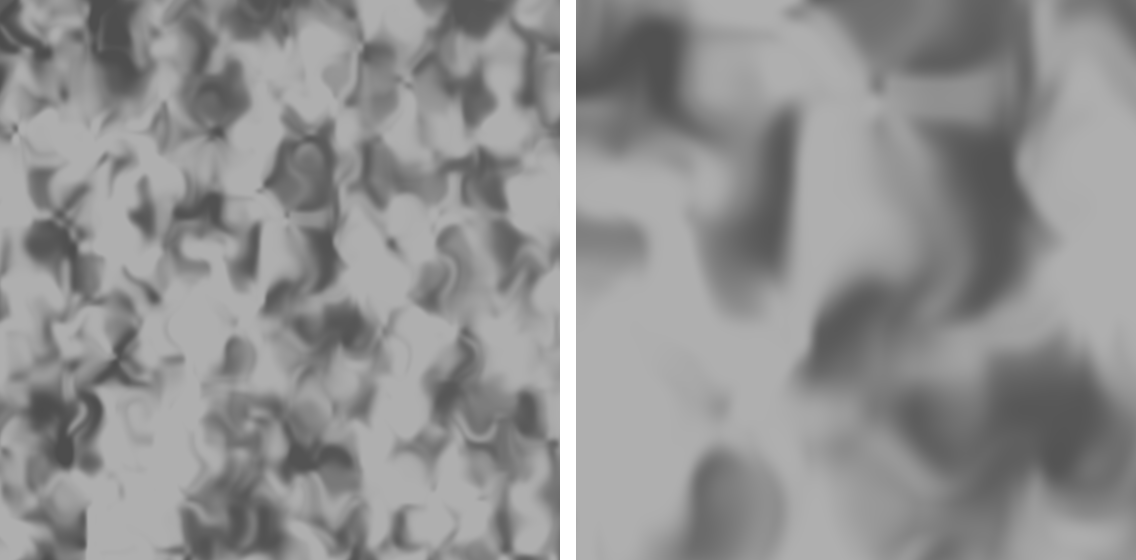
Left, the full canvas; right, a detail of the centre.
This texture is drawn by a Shadertoy shader. Its source:

```glsl
const vec2 BROAD_SCALE = vec2(11.0, 6.0);
const vec2 MEDIUM_SCALE = vec2(22.0, 14.0);
const vec2 FINE_SCALE = vec2(45.0, 35.0);
const vec2 WARP_SCALE = vec2(23.0, 20.0);
const vec2 WARP_AMOUNT = vec2(0.042, 0.054);
const float NOISE_DEVIATION = 0.2145;
const float BROAD_WEIGHT = 0.65;
const float DETAIL_LEFT = 0.65;
const float DETAIL_RIGHT = 0.35;
const float DARK_LEFT = 0.295;
const float DARK_RIGHT = 0.350;
const float LIGHT_GREY = 0.685;
const float DARK_LIMIT = -2.25;
const float LIGHT_LIMIT = 1.3;

float hash(vec2 cell) {
    return fract(sin(dot(cell, vec2(127.1, 311.7))) * 43758.5453);
}

// Value noise centred on zero
float valueNoise(vec2 p) {
    vec2 cell = floor(p);
    vec2 f = fract(p);
    vec2 blend = f * f * (3.0 - 2.0 * f);
    float bottom = mix(hash(cell), hash(cell + vec2(1.0, 0.0)), blend.x);
    float top = mix(hash(cell + vec2(0.0, 1.0)), hash(cell + vec2(1.0)), blend.x);
    return mix(bottom, top, blend.y) - 0.5;
}

// Strong displacement folds the noise into bent blobs and soft creases
vec2 warp(vec2 p) {
    vec2 q = p * WARP_SCALE;
    vec2 offset = vec2(valueNoise(q + 31.7), valueNoise(q + 74.3));
    return p + offset * WARP_AMOUNT;
}

void mainImage(out vec4 fragColor, in vec2 fragCoord) {
    vec2 p = fragCoord / iResolution.y;
    float side = fragCoord.x / iResolution.x;

    // Upright patches, with more fine detail towards the left
    vec2 warped = warp(p);
    float detail = mix(DETAIL_LEFT, DETAIL_RIGHT, side);
    float height = BROAD_WEIGHT * valueNoise(warped * BROAD_SCALE + 43.9)
                 + valueNoise(warped * MEDIUM_SCALE + 5.3)
                 + detail * valueNoise(warped * FINE_SCALE + 19.1);
    height /= NOISE_DEVIATION * length(vec3(BROAD_WEIGHT, 1.0, detail));

    // Tone curve with flat light areas and rounded darks
    float darkGrey = mix(DARK_LEFT, DARK_RIGHT, side);
    float grey = mix(darkGrey, LIGHT_GREY, smoothstep(DARK_LIMIT, LIGHT_LIMIT, height));
    fragColor = vec4(vec3(grey), 1.0);
}
```
